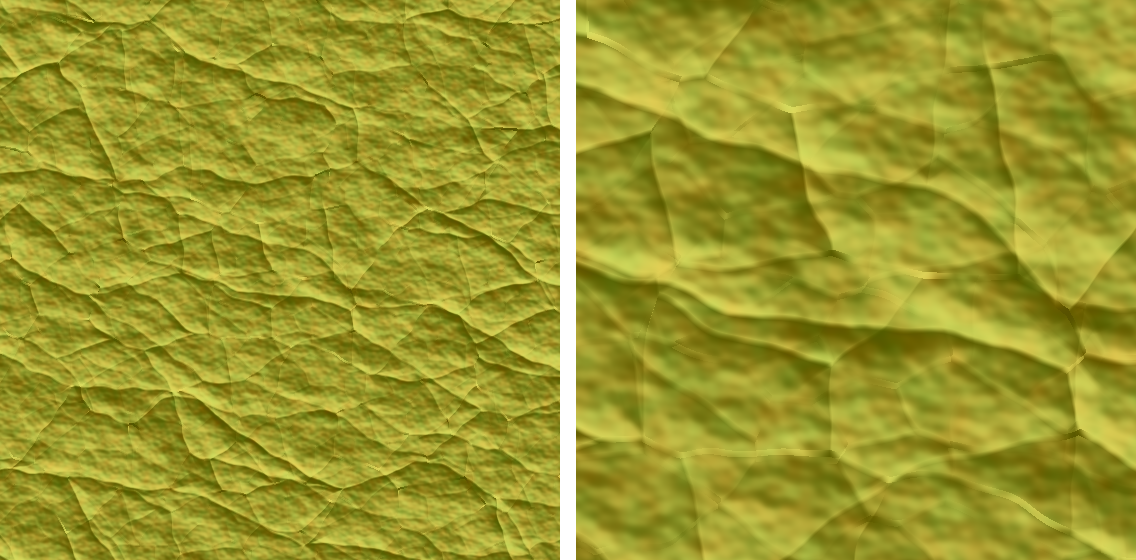
Left: the whole. Right: its middle third, enlarged.
Reproduce this texture procedurally as a Shadertoy shader.

```glsl
// Olive-yellow grained leather: slanted creases and fine pores lit from the lower left.
#define BASE_COLOR vec3(0.600, 0.590, 0.163)
#define TONE_STEP vec3(0.084, 0.082, 0.062)
#define LIGHT_AXIS vec2(0.34, 0.94)
#define SLANT -0.20
#define FOLD_CELLS vec2(3.3, 7.0)
#define CREASE_CELLS vec2(8.0, 11.5)
#define WRINKLE_CELLS vec2(15.0, 22.0)
#define GRAIN_STRENGTH 0.70
#define RELIEF_GAIN 1.12
#define SAMPLE_STEP 0.0020
#define TINT_STRENGTH 0.11

vec2 hash2(vec2 p) {
    vec3 q = fract(p.xyx * vec3(0.1031, 0.1030, 0.0973));
    q += dot(q, q.yzx + 33.33);
    return fract((q.xx + q.yz) * q.zy);
}

vec2 gradientAt(vec2 cell) {
    float angle = 6.28318 * hash2(cell + 71.0).x;
    return vec2(cos(angle), sin(angle));
}

float gradientNoise(vec2 p) {
    vec2 i = floor(p), f = fract(p);
    vec2 u = f * f * f * (f * (f * 6.0 - 15.0) + 10.0);
    vec2 e = vec2(1.0, 0.0);
    float low = mix(dot(gradientAt(i), f), dot(gradientAt(i + e), f - e), u.x);
    float high = mix(dot(gradientAt(i + e.yx), f - e.yx),
                     dot(gradientAt(i + 1.0), f - 1.0), u.x);
    return mix(low, high, u.y);
}

// Depth of a cellular crease network; each edge gets its own strength.
float creaseDepth(vec2 p, vec2 cells, float width, float weakest) {
    vec2 q = p * cells + cells.yx * 3.7;
    vec2 base = floor(q), f = fract(q);
    vec2 nearestCell = vec2(0.0), toNearest = vec2(0.0);
    float best = 9.0;
    for (int j = -1; j <= 1; j++)
    for (int i = -1; i <= 1; i++) {
        vec2 cell = vec2(i, j);
        vec2 r = cell + hash2(base + cell) - f;
        if (dot(r, r) < best) {
            best = dot(r, r);
            nearestCell = cell;
            toNearest = r;
        }
    }
    float depth = 0.0;
    for (int j = -2; j <= 2; j++)
    for (int i = -2; i <= 2; i++) {
        vec2 cell = nearestCell + vec2(i, j);
        vec2 r = cell + hash2(base + cell) - f;
        vec2 across = r - toNearest;
        if (dot(across, across) > 0.0001) {
            // Divide by the stretched normal to get a distance in canvas units.
            float d = dot(0.5 * (r + toNearest), across) / length(across * cells);
            float strength = mix(weakest, 1.0, hash2(2.0 * base + cell + nearestCell + 17.0).x);
            depth = max(depth, strength * exp(-d / width));
        }
    }
    return depth * width;
}

// Height of the hide: folds, creases and wrinkles cut into a pebbled surface.
float hideHeight(vec2 p) {
    vec2 sway = vec2(gradientNoise(p * 5.0 + 3.0), gradientNoise(p * 5.0 + 41.0));
    vec2 ripple = vec2(gradientNoise(p * 24.0 + 9.0), gradientNoise(p * 24.0 + 63.0));
    vec2 w = p + 0.035 * sway + 0.009 * ripple;
    float height = -4.0 * creaseDepth(w, FOLD_CELLS, 0.013, 0.3);
    height -= 3.0 * creaseDepth(w + 0.37, CREASE_CELLS, 0.011, 0.15);
    height -= 1.2 * creaseDepth(w + 0.71, WRINKLE_CELLS, 0.007, 0.1);

    float grain = 0.0, frequency = 13.0;
    for (int octave = 0; octave < 4; octave++) {
        vec2 q = p * vec2(0.8, 1.0) * frequency + float(octave) * 19.0;
        grain += gradientNoise(q) / frequency;
        frequency *= 2.1;
    }
    return height + GRAIN_STRENGTH * grain;
}

void mainImage(out vec4 fragColor, in vec2 fragCoord) {
    vec2 uv = fragCoord / iResolution.y;
    float c = cos(SLANT), s = sin(SLANT);
    mat2 slant = mat2(c, -s, s, c);
    vec2 p = slant * uv + 2.0;

    // Slope along the light axis gives bright lower rims and dark upper rims.
    vec2 offset = slant * LIGHT_AXIS * SAMPLE_STEP;
    float slope = (hideHeight(p + offset) - hideHeight(p - offset)) / (2.0 * SAMPLE_STEP);
    float tone = 3.2 * tanh(slope * RELIEF_GAIN / 3.2);

    // Faint green and ochre mottling of the dye.
    float tint = gradientNoise(p * 46.0 + 5.0) + 0.6 * gradientNoise(p * 95.0 + 27.0);
    vec3 color = BASE_COLOR + tone * TONE_STEP;
    color += TINT_STRENGTH * tint * vec3(0.6, -0.3, -0.2);
    fragColor = vec4(clamp(color, 0.0, 1.0), 1.0);
}
```
